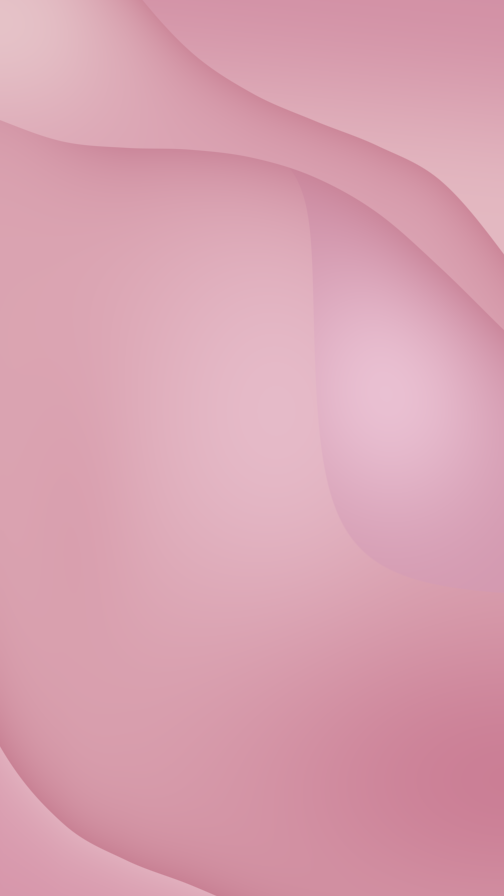
This background is drawn by a Shadertoy shader. Its source:

```glsl
// Layered rose-coloured paper folds with soft light.
// Smooth spline edges split the canvas into sheets; each sheet is tinted by
// Gaussian glows and darkened by a shadow that decays away from its fold.

// Catmull-Rom height across the canvas; entries 1..9 span its width.
float foldHeight(float h[11], float x) {
    float s = clamp(x / 0.5625, 0.0, 0.9999) * 8.0;
    int i = int(s);
    float t = fract(s);
    float a = h[i], b = h[i + 1], c = h[i + 2], d = h[i + 3];
    return b + 0.5 * t * (c - a + t * (2.0 * a - 5.0 * b + 4.0 * c - d
         + t * (3.0 * (b - c) + d - a)));
}

// Approximate signed distance to a fold, positive above it.
float foldDistance(float h[11], vec2 p) {
    float e = 0.004;
    float x = clamp(p.x, e, 0.5625 - e);
    float slope = (foldHeight(h, x + e) - foldHeight(h, x - e)) / (2.0 * e);
    return (p.y - foldHeight(h, p.x)) / sqrt(1.0 + slope * slope);
}

float glow(vec2 p, vec2 center, vec2 radius) {
    vec2 q = (p - center) / radius;
    return exp(-dot(q, q));
}

float shadow(float d, float width) {
    return exp(-max(d, 0.0) / width);
}

float cover(float d) {
    float w = 0.8 / iResolution.y;
    return smoothstep(-w, w, d);
}

void mainImage(out vec4 fragColor, in vec2 fragCoord) {
    // Height is 1, width is 9/16
    vec2 p = fragCoord / iResolution.xy * vec2(0.5625, 1.0);

    float upper = foldDistance(float[11](1.33, 1.22, 1.124, 1.023, 0.944, 0.896,
                                         0.865, 0.837, 0.798, 0.716, 0.61), p);
    float middle = foldDistance(float[11](0.896, 0.866, 0.842, 0.835, 0.833, 0.824,
                                          0.802, 0.762, 0.7005, 0.6315, 0.564), p);
    float lower = foldDistance(float[11](0.323, 0.167, 0.081, 0.04, 0.013, -0.017,
                                         -0.045, -0.075, -0.1, -0.13, -0.16), p);

    // Main sheet: pale centre, deep lower right, faint column at the left
    vec3 color = vec3(0.856, 0.64, 0.693);
    color = mix(color, vec3(0.835, 0.585, 0.65),
                0.55 * glow(p, vec2(0.098, 0.44), vec2(0.065, 0.17)));
    color = mix(color, vec3(0.905, 0.74, 0.795),
                0.9 * glow(p, vec2(0.31, 0.54), vec2(0.17, 0.24)));
    color = mix(color, vec3(0.795, 0.495, 0.585),
                glow(p, vec2(0.573, 0.13), vec2(0.31, 0.18)));

    // Right panel: smooth minimum of a bowed left edge and a flat floor
    float left = p.x - 0.349 + 0.027 * exp(-max(0.814 - p.y, 0.0) / 0.035);
    float panelDistance = -0.078 * log(exp(-left / 0.078) + exp(-(p.y - 0.333) / 0.078));
    vec3 panel = mix(vec3(0.825, 0.595, 0.685), vec3(0.92, 0.76, 0.83),
                     glow(p, vec2(0.44, 0.57), vec2(0.13, 0.155)));
    color = mix(color, panel, cover(panelDistance));

    // Shadow cast by the middle fold, weaker at the far left
    color = mix(color, vec3(0.785, 0.51, 0.59),
                shadow(-middle, 0.045) * mix(0.35, 0.85, smoothstep(0.0, 0.15, p.x)));

    // Lower left corner sheet and the shadow along its rim
    color = mix(color, vec3(0.77, 0.475, 0.555), 0.8 * shadow(lower, 0.04));
    vec3 corner = mix(vec3(0.835, 0.57, 0.655), vec3(0.88, 0.685, 0.74),
                      shadow(-lower, 0.05));
    color = mix(color, corner, cover(-lower));

    // Ribbon between the two upper folds
    vec3 ribbon = mix(vec3(0.86, 0.645, 0.705), vec3(0.9, 0.765, 0.785),
                      glow(p, vec2(0.0, 0.98), vec2(0.16, 0.12)));
    ribbon = mix(ribbon, vec3(0.785, 0.5, 0.575), 0.8 * shadow(-upper, 0.035));
    color = mix(color, ribbon, cover(middle));

    // Top right sheet brightens downward
    float rise = smoothstep(0.77, 1.02, p.y + 0.1 * (p.x - 0.4));
    vec3 top = mix(vec3(0.89, 0.72, 0.755), vec3(0.825, 0.57, 0.65), rise);
    color = mix(color, top, cover(upper));

    fragColor = vec4(color, 1.0);
}
```
